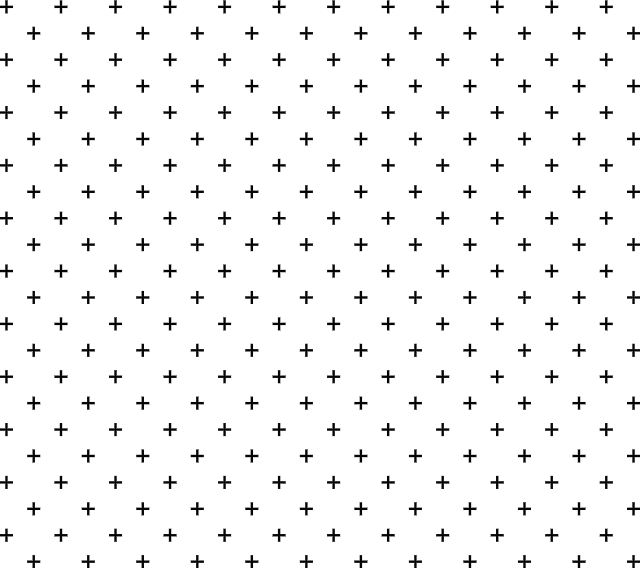
This pattern is drawn by a Shadertoy shader. Its source:

```glsl
const vec3 PAPER = vec3(1.0);
const vec3 INK = vec3(0.02);

// Lengths are fractions of the canvas width
const vec2 MARGIN = vec2(0.0101, 0.0099);
const vec2 PITCH = vec2(0.0852, 0.04128);
const float ARM_LENGTH = 0.0102;
const float HALF_THICKNESS = 0.00186;

float boxDistance(vec2 p, vec2 halfSize) {
    vec2 d = abs(p) - halfSize;
    return length(max(d, 0.0)) + min(max(d.x, d.y), 0.0);
}

float plusDistance(vec2 p, float arm, float halfThickness) {
    vec2 bar = vec2(arm, halfThickness);
    return min(boxDistance(p, bar), boxDistance(p, bar.yx));
}

// Offset from the nearest centre of a lattice whose even rows shift half a step
vec2 staggeredCell(vec2 p, vec2 pitch) {
    float row = round(p.y / pitch.y);
    float shift = 0.5 * (1.0 - mod(row, 2.0));
    float column = round(p.x / pitch.x - shift);
    return p - vec2(column + shift, row) * pitch;
}

float coverage(float dist, float pixel) {
    return clamp(0.5 - dist / pixel, 0.0, 1.0);
}

void mainImage(out vec4 fragColor, in vec2 fragCoord) {
    float pixel = 1.0 / iResolution.x;
    vec2 cell = staggeredCell(fragCoord * pixel - MARGIN, PITCH);
    float plus = plusDistance(cell, ARM_LENGTH, HALF_THICKNESS);
    fragColor = vec4(mix(PAPER, INK, coverage(plus, pixel)), 1.0);
}
```
